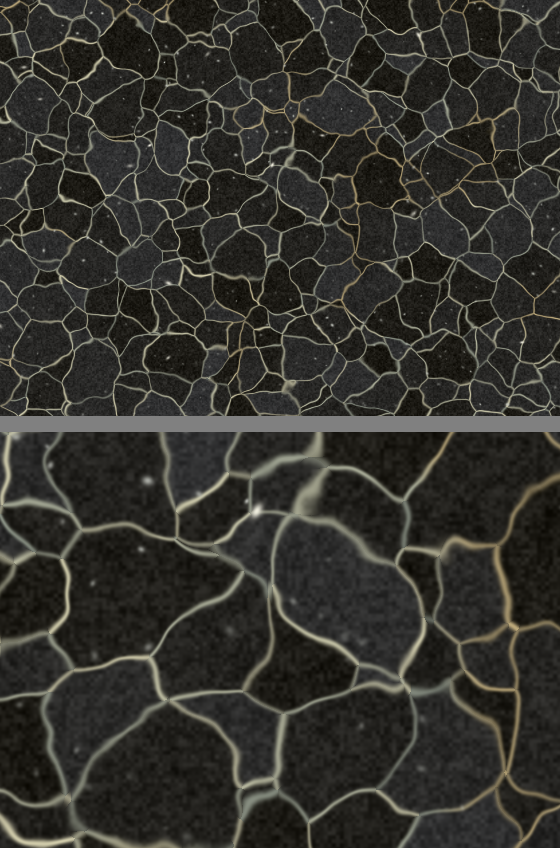
Top: the whole. Bottom: its middle third, enlarged.
This texture is drawn by a Shadertoy shader. Its source:

```glsl
// Dark polycrystalline micrograph: wavy grains, thin pale boundaries and bright specks.

float hash1(vec2 p) {
    vec3 q = fract(vec3(p.xyx) * 0.1031);
    q += dot(q, q.yzx + 33.33);
    return fract((q.x + q.y) * q.z);
}

vec2 hash2(vec2 p) {
    return vec2(hash1(p + 17.3), hash1(p + 71.9));
}

float valueNoise(vec2 p) {
    vec2 cell = floor(p);
    vec2 f = fract(p);
    f = f * f * (3.0 - 2.0 * f);
    float low = mix(hash1(cell), hash1(cell + vec2(1, 0)), f.x);
    float high = mix(hash1(cell + vec2(0, 1)), hash1(cell + vec2(1, 1)), f.x);
    return mix(low, high, f.y);
}

// Signed displacement that makes straight boundaries wander
vec2 wander(vec2 p, float frequency, float amount) {
    vec2 q = p * frequency;
    return amount * (vec2(valueNoise(q + 5.7), valueNoise(q + 43.1)) - 0.5);
}

// Grain centre in xy, size weight in z
vec3 grainSeed(vec2 id, float sizeSpread) {
    float h = hash1(id + 131.0);
    return vec3(id + hash2(id), sizeSpread * h * h);
}

float powerDistance(vec2 p, vec3 seed) {
    vec2 r = seed.xy - p;
    return dot(r, r) - seed.z;
}

// Weighted Voronoi: returns distance to the boundary, ids of the two grains
float grainBoundary(vec2 p, float sizeSpread, out vec2 grainId, out vec2 neighborId) {
    vec2 base = floor(p);
    vec3 owner = vec3(0.0);
    float nearest = 1e3;
    for (int y = -3; y <= 3; y++)
    for (int x = -3; x <= 3; x++) {
        vec2 id = base + vec2(x, y);
        vec3 seed = grainSeed(id, sizeSpread);
        float d = powerDistance(p, seed);
        if (d < nearest) { nearest = d; owner = seed; grainId = id; }
    }
    float edge = 1e3;
    neighborId = grainId;
    for (int y = -3; y <= 3; y++)
    for (int x = -3; x <= 3; x++) {
        vec2 id = base + vec2(x, y);
        if (id == grainId) continue;
        vec3 seed = grainSeed(id, sizeSpread);
        float gap = powerDistance(p, seed) - nearest;
        float d = 0.5 * gap / max(length(seed.xy - owner.xy), 1e-3);
        if (d < edge) { edge = d; neighborId = id; }
    }
    return edge;
}

// Scattered soft ellipses; share is the fraction of cells that hold one
float specks(vec2 p, float density, float share, float radius, float stretch) {
    vec2 q = p * density;
    vec2 base = floor(q);
    float light = 0.0;
    for (int y = -1; y <= 1; y++)
    for (int x = -1; x <= 1; x++) {
        vec2 id = base + vec2(x, y);
        if (hash1(id + 211.0) > share) continue;
        float angle = 6.2832 * hash1(id + 307.0);
        vec2 axis = vec2(cos(angle), sin(angle));
        vec2 r = (q - id - hash2(id + 90.0)) / density;
        r = vec2(dot(r, axis) / stretch, dot(r, vec2(-axis.y, axis.x)));
        float size = radius * mix(0.6, 1.25, hash1(id + 401.0));
        float glow = mix(0.35, 1.0, hash1(id + 503.0));
        light = max(light, glow * exp(-dot(r, r) / (size * size)));
    }
    return light;
}

void mainImage(out vec4 fragColor, in vec2 fragCoord) {
    vec2 p = fragCoord / iResolution.y + 3.0;
    const float grainsPerHeight = 16.5;
    const float lineRadius = 0.0025;

    // Grain layout
    vec2 bent = p + wander(p, 10.0, 0.040) + wander(p, 27.0, 0.021) + wander(p, 64.0, 0.005);
    vec2 grainId, neighborId;
    float edge = grainBoundary(bent * grainsPerHeight, 1.5, grainId, neighborId) / grainsPerHeight;

    // Grain tone: warm black to cool slate
    vec3 warmBlack = vec3(0.098, 0.090, 0.066);
    vec3 slate = vec3(0.190, 0.192, 0.196);
    float tone = hash1(grainId + 601.0);
    vec3 color = mix(warmBlack, slate, tone);

    // Fine film grain and faint mottling
    float film = valueNoise(p * 310.0) + 0.7 * valueNoise(p * 170.0 + 9.0) - 0.85;
    color += 0.085 * film + 0.025 * (valueNoise(p * 45.0) - 0.5);

    // Boundaries: each has its own brightness and tint
    vec2 pairId = grainId + neighborId;
    vec3 greyGreen = vec3(0.54, 0.57, 0.52);
    vec3 cream = vec3(0.82, 0.80, 0.67);
    vec3 amber = vec3(0.70, 0.58, 0.36);
    vec3 lineColor = mix(greyGreen, cream, hash1(pairId + 701.0));
    lineColor = mix(lineColor, amber, 0.6 * smoothstep(0.62, 0.85, valueNoise(p * 7.0 + 30.0)));
    float strength = mix(0.62, 1.0, hash1(pairId + 809.0)) * mix(0.8, 1.1, valueNoise(p * 50.0));
    float line = exp(-edge * edge / (lineRadius * lineRadius));
    color = mix(color, lineColor, clamp(line * strength, 0.0, 1.0));

    // Clustered fine specks and a few large inclusions
    float cluster = smoothstep(0.3, 0.75, valueNoise(p * 5.0 + 60.0));
    float fine = specks(p, 34.0, 0.28, 0.0027, 1.3) * mix(0.35, 1.0, cluster);
    float large = specks(p + 0.37, 7.0, 0.22, 0.0042, 1.8);
    color = mix(color, vec3(0.76, 0.77, 0.74), fine);
    color = mix(color, vec3(0.95, 0.94, 0.88), large);

    fragColor = vec4(clamp(color, 0.0, 1.0), 1.0);
}
```
